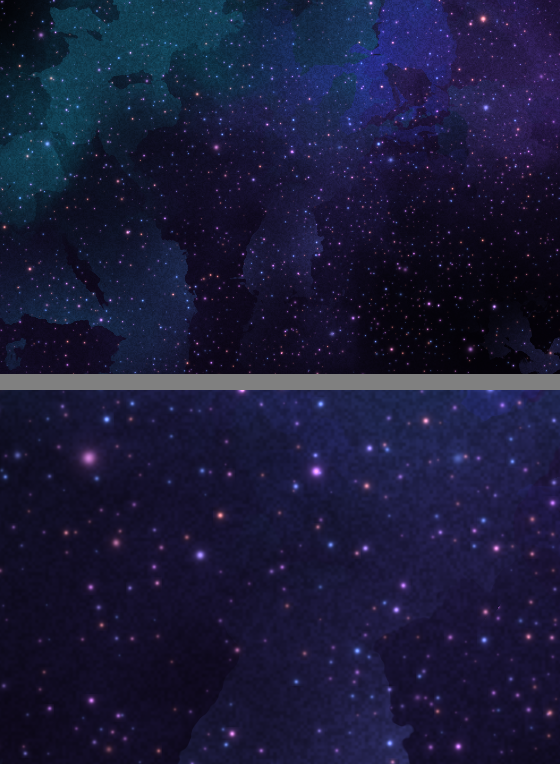
Top, the full canvas; bottom, a detail of the centre.
Write a WebGL 2 fragment shader that draws this texture.

```glsl
#version 300 es
precision highp float;

uniform vec2 u_resolution;
out vec4 fragColor;

float hash(vec2 cell, float seed) {
  uvec2 q = uvec2(ivec2(floor(cell)) + 4096) * uvec2(1597u, 3571u);
  uint n = (q.x ^ (q.y * 277u)) + uint(seed) * 7919u;
  n = (n ^ (n >> 15)) * 73939u;
  n = (n ^ (n >> 13)) * 51787u;
  n ^= n >> 16;
  return float(n & 65535u) / 65535.0;
}

float noise(vec2 p, float seed) {
  vec2 i = floor(p), f = fract(p);
  f = f * f * f * (f * (f * 6.0 - 15.0) + 10.0);
  float low = mix(hash(i, seed), hash(i + vec2(1, 0), seed), f.x);
  float high = mix(hash(i + vec2(0, 1), seed), hash(i + vec2(1, 1), seed), f.x);
  return mix(low, high, f.y);
}

float fbm(vec2 p, float seed) {
  float sum = 0.0, gain = 0.5;
  for (int i = 0; i < 6; i++) {
    sum += gain * noise(p, seed + float(i));
    p = mat2(1.6, 1.2, -1.2, 1.6) * p + 3.7;
    gain *= 0.5;
  }
  return sum;
}

float glow(vec2 p, vec2 center, vec2 size) {
  vec2 d = (p - center) / size;
  return exp(-dot(d, d));
}

// Torn pigment shapes with a crisp rim
float stain(vec2 p, float scale, float level, float seed) {
  vec2 bend = vec2(fbm(p * 5.0, seed + 20.0), fbm(p * 5.0, seed + 30.0)) - 0.5;
  float field = fbm((p + 0.22 * bend) * scale, seed);
  return smoothstep(level, level + 0.015, field) * (0.65 + 0.7 * fbm(p * 9.0, seed + 40.0));
}

// One jittered star per occupied cell, tinted from blue to orange
vec3 stars(vec2 p, float density, float chance, float radius, float seed) {
  vec2 cell = floor(p * density);
  vec2 jitter = vec2(hash(cell, seed), hash(cell, seed + 1.0));
  float d = length(p - (cell + 0.2 + 0.6 * jitter) / density);
  float lit = step(hash(cell, seed + 2.0), chance);
  float power = hash(cell, seed + 3.0);
  float size = radius * (0.65 + 0.5 * power);
  float hue = hash(cell, seed + 4.0);
  vec3 tint = mix(vec3(0.35, 0.55, 1.0), vec3(0.8, 0.4, 0.9), smoothstep(0.1, 0.5, hue));
  tint = mix(tint, vec3(1.0, 0.5, 0.42), smoothstep(0.6, 0.95, hue));
  float core = exp(-d * d / (size * size));
  float halo = 0.22 * exp(-d * d / (size * size * 6.0));
  return lit * (0.25 + 0.75 * power * power) * (tint * (core + halo) + 0.3 * core * core);
}

void main() {
  vec2 p = gl_FragCoord.xy / u_resolution.y;
  p.x += 0.75 - 0.5 * u_resolution.x / u_resolution.y;
  vec2 warp = vec2(fbm(p * 3.5, 1.0), fbm(p * 3.5, 9.0)) - 0.5;
  vec2 q = p + 0.4 * warp;
  float cloud = smoothstep(0.25, 0.7, fbm(q * 5.0, 17.0));
  float wash = 0.55 + 0.6 * cloud;

  // Dark sky, nearly black at lower right
  float abyss = glow(q, vec2(1.3, 0.2), vec2(0.5, 0.36));
  vec3 color = mix(vec3(0.04, 0.017, 0.075), vec3(0.008, 0.005, 0.022), abyss);

  // Broad washes of colour
  float haze = glow(q, vec2(0.78, 0.52), vec2(0.3, 0.34))
             + 0.7 * glow(q, vec2(0.3, 0.12), vec2(0.45, 0.2))
             + 0.6 * glow(q, vec2(1.15, 0.45), vec2(0.35, 0.2));
  color = mix(color, vec3(0.085, 0.065, 0.185), clamp(haze * wash, 0.0, 0.9));

  float violet = glow(q, vec2(1.2, 0.83), vec2(0.42, 0.26))
               + 0.45 * glow(q, vec2(0.72, 0.7), vec2(0.22, 0.16))
               + 0.5 * glow(q, vec2(1.42, 0.62), vec2(0.2, 0.18));
  color = mix(color, vec3(0.18, 0.11, 0.34), clamp(violet * wash, 0.0, 0.92));

  float teal = glow(q, vec2(0.5, 0.98), vec2(0.48, 0.22))
             + 0.9 * glow(q, vec2(0.02, 0.6), vec2(0.22, 0.2))
             + 0.55 * glow(q, vec2(0.3, 0.75), vec2(0.3, 0.22));
  color = mix(color, vec3(0.05, 0.2, 0.27), clamp(teal * wash, 0.0, 0.95));
  color *= 1.0 - 0.75 * glow(p, vec2(0.0, 1.0), vec2(0.13, 0.2));

  // Hard-edged stains over the washes
  float tealStain = stain(p, 4.0, 0.5, 51.0) * clamp(teal, 0.0, 1.0);
  color = mix(color, vec3(0.08, 0.31, 0.4), 0.6 * tealStain);

  float upperRight = glow(p, vec2(1.06, 0.85), vec2(0.28, 0.22));
  color = mix(color, vec3(0.1, 0.29, 0.46), 0.7 * upperRight * stain(p, 4.5, 0.5, 63.0));
  color = mix(color, vec3(0.16, 0.18, 0.58), 0.75 * upperRight * stain(p, 5.5, 0.54, 75.0));

  float rightEdge = glow(p, vec2(1.36, 0.72), vec2(0.24, 0.2));
  color = mix(color, vec3(0.21, 0.14, 0.37), 0.6 * rightEdge * stain(p, 4.5, 0.47, 87.0));

  float lower = glow(p, vec2(0.2, 0.12), vec2(0.3, 0.18))
              + glow(p, vec2(0.55, 0.3), vec2(0.15, 0.13))
              + glow(p, vec2(0.92, 0.34), vec2(0.13, 0.13))
              + 0.6 * glow(p, vec2(1.48, 0.04), vec2(0.15, 0.12));
  vec3 slate = mix(vec3(0.09, 0.19, 0.32), vec3(0.19, 0.2, 0.42), smoothstep(0.25, 0.85, p.x));
  color = mix(color, slate, 0.75 * clamp(lower, 0.0, 1.0) * stain(p, 5.0, 0.5, 99.0));

  // Paper grain
  float grain = noise(p * 330.0, 5.0) + 0.5 * noise(p * 150.0, 6.0) - 0.75;
  color *= 1.0 + 0.3 * grain;

  // Star dust, small stars and a few bright ones
  float dust = 0.22 + 0.35 * glow(q, vec2(1.05, 0.35), vec2(0.3, 0.25));
  color += 0.5 * stars(p, 62.0, dust, 0.0017, 111.0);
  color += 0.75 * stars(p + 0.31, 34.0, 0.4, 0.0022, 121.0);
  color += 0.9 * stars(p + 0.57, 15.0, 0.2, 0.0034, 131.0);
  color += stars(p + 0.83, 6.0, 0.22, 0.0062, 141.0);

  fragColor = vec4(clamp(color, 0.0, 1.0), 1.0);
}
```
